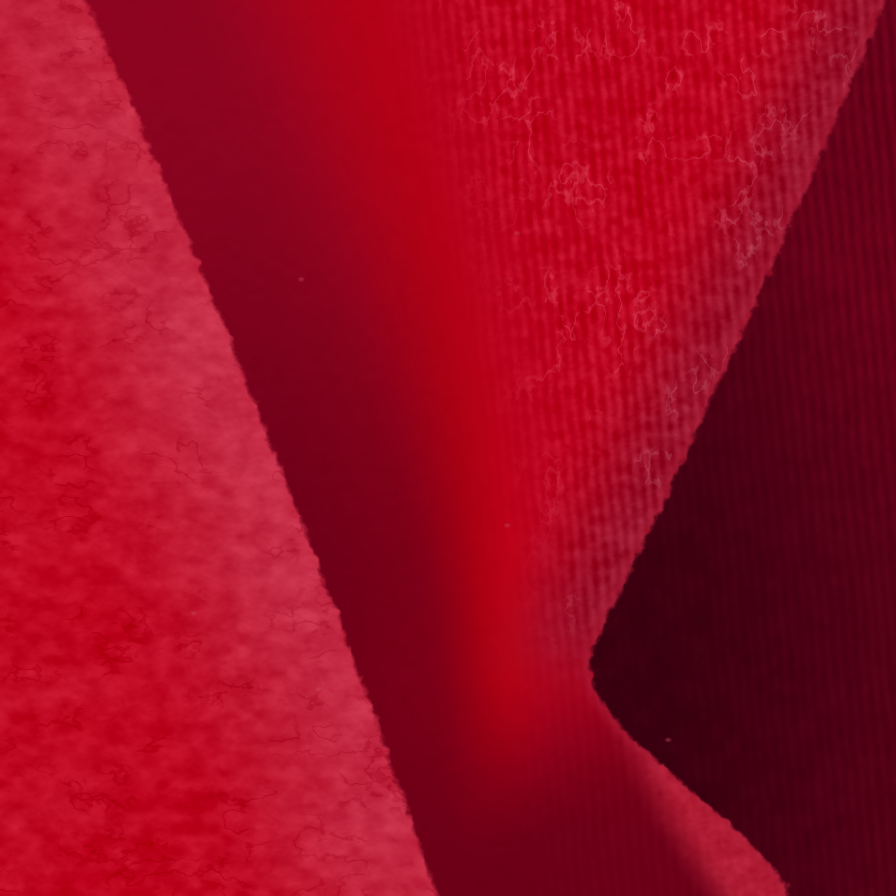
Give the GLSL for this texture, as a three.js fragment shader.

```glsl
// Folded red knit cloth: a fuzzy lit fold at left, a shaded hollow that rises
// into a ribbed sheet, and a deep shadow at right. Curves of x over height
// bound the folds; value noise and broken ribs make the weave and the fuzz.
varying vec2 vUv;

float hash(vec2 p) {
  vec3 q = fract(p.xyx * vec3(0.1031, 0.103, 0.0973));
  q += dot(q, q.yzx + 33.33);
  return fract((q.x + q.y) * q.z);
}

float noise(vec2 p) {
  vec2 i = floor(p), f = fract(p);
  f = f * f * (3.0 - 2.0 * f);
  return mix(mix(hash(i), hash(i + vec2(1, 0)), f.x),
             mix(hash(i + vec2(0, 1)), hash(i + vec2(1, 1)), f.x), f.y);
}

float fbm(vec2 p) {
  float sum = 0.0, gain = 0.5;
  for (int i = 0; i < 4; i++) {
    sum += gain * noise(p);
    p = mat2(1.6, 1.2, -1.2, 1.6) * p + 17.0;
    gain *= 0.5;
  }
  return sum / 0.9375;
}

// Fine vertical ribs, bent by noise and broken into stitches; about -1 to 1
float knit(vec2 p) {
  float bend = fbm(p * 22.0) * 3.0;
  float rib = sin(p.x * 510.0 + p.y * 45.0 + bend);
  return rib * (0.25 + 0.75 * noise(p * vec2(75.0, 130.0)));
}

// Sparse raised threads: thin winding lines where noise crosses its middle
float threads(vec2 p) {
  float line = 1.0 - smoothstep(0.0, 0.07, abs(fbm(p) - 0.5));
  return line * smoothstep(0.45, 0.75, noise(p * 0.6 + 40.0));
}

// Right border of the middle sheet: a slope above the pinch, a bulge below it
float rightEdge(float y) {
  float d = y - 0.271;
  return d > 0.0 ? 0.658 + 0.49 * d - 0.05 * d * d
                 : 0.658 + 0.23 * smoothstep(0.01, 0.3, -d);
}

vec3 leftFold(vec2 p, float inner) {
  vec3 lit = mix(vec3(0.75, 0.03, 0.13), vec3(0.77, 0.165, 0.265),
                 1.0 - smoothstep(0.02, 0.27, inner));
  lit = mix(lit, vec3(0.74, 0.11, 0.21), 0.6 * smoothstep(0.65, 1.0, p.y));
  float nap = fbm(p * vec2(55.0, 80.0)) - 0.5;
  float wave = fbm(p * vec2(9.0, 22.0) + 5.0) - 0.5;
  lit -= threads(p * vec2(38.0, 60.0)) * vec3(0.05, 0.05, 0.05);
  return lit + nap * vec3(0.12, 0.14, 0.13) + wave * vec3(0.04, 0.07, 0.07);
}

vec3 middleSheet(vec2 p, float inner) {
  // Hollow rising to the bright ridge, which leans left with height
  float ridge = 0.54 - 0.16 * p.y * p.y;
  float across = p.x - ridge;
  float width = 0.05 + 0.13 * p.y * p.y;
  float rise = smoothstep(-width, width, across);
  vec3 hollow = mix(vec3(0.42, 0.0, 0.09), vec3(0.55, 0.015, 0.125),
                    smoothstep(0.3, 0.95, p.y));
  hollow.r += 0.07 * smoothstep(-0.2, 0.0, across) * smoothstep(0.0, 0.25, p.y);
  vec3 bright = mix(vec3(0.75, 0.0, 0.06), vec3(0.73, 0.01, 0.12),
                    smoothstep(0.0, 0.10, across));
  rise *= smoothstep(0.04, 0.30, p.y + 0.5 * (0.57 - p.x));
  vec3 col = mix(hollow, bright, rise);

  // Worn ribs and threads on the upper slope, dimming to a dusty rim
  float upper = smoothstep(0.20, 0.33, p.y);
  float rim = 1.0 - smoothstep(0.0, 0.15, inner);
  col = mix(col, vec3(0.56, 0.08, 0.17), 0.85 * rim * upper);
  float worn = smoothstep(0.04, 0.17, across) * upper;
  float fuzz = fbm(p * vec2(80.0, 105.0)) - 0.5;
  col += worn * (knit(p) * vec3(0.035, 0.04, 0.04) + fuzz * vec3(0.10, 0.15, 0.14)
       + threads(p * vec2(60.0, 42.0)) * vec3(0.05, 0.11, 0.10));

  // Small lit roll below the pinch, palest along its border
  float d = max(0.271 - p.y, 0.0);
  float crease = 0.650 + 0.25 * d + 0.9 * d * d;
  float roll = smoothstep(-0.01, 0.05, p.x - crease) * smoothstep(0.0, 0.05, d);
  col = mix(col, vec3(0.69, 0.11, 0.20) + fuzz * 0.1, roll);
  float border = 1.0 - smoothstep(0.0, 0.02, inner);
  col = mix(col, vec3(0.66, 0.11, 0.21), 0.55 * border);
  return col + fuzz * vec3(0.02, 0.006, 0.01)
       + knit(p + 3.0) * vec3(0.012, 0.006, 0.008) * smoothstep(0.0, 0.15, across);
}

vec3 shadowSheet(vec2 p) {
  float light = smoothstep(0.25, 0.95, p.y) * 0.8 + 0.55 * smoothstep(0.72, 1.02, p.x);
  vec3 col = mix(vec3(0.23, 0.0, 0.06), vec3(0.40, 0.005, 0.095),
                 clamp(light, 0.0, 1.0));
  return col + knit(p) * vec3(0.025, 0.006, 0.01) * (0.25 + light)
             + (fbm(p * 60.0) - 0.5) * vec3(0.05, 0.01, 0.02);
}

void main() {
  vec2 p = vUv;
  // Stray fibres and small tufts roughen both borders
  float fibre = (fbm(p * 130.0) - 0.5) * 0.009 + 0.006 * pow(noise(p * 85.0), 5.0);
  float left = 0.488 - 0.393 * p.y + 0.05 * p.y * (1.0 - p.y) - p.x + fibre;
  float right = rightEdge(p.y) - p.x + fibre;

  vec3 col = mix(shadowSheet(p), middleSheet(p, right), smoothstep(-0.004, 0.004, right));
  col = mix(col, leftFold(p, left), smoothstep(-0.004, 0.004, left));

  // Scattered lint
  for (int i = 0; i < 6; i++) {
    vec2 spot = vec2(hash(vec2(i, 3)), hash(vec2(i, 8))) * 0.8 + 0.1;
    float speck = 1.0 - smoothstep(0.001, 0.005, length((p - spot) * vec2(1.0, 1.4)));
    col = mix(col, vec3(0.75, 0.30, 0.36), 0.4 * speck);
  }
  gl_FragColor = vec4(clamp(col, 0.0, 1.0), 1.0);
}
```
